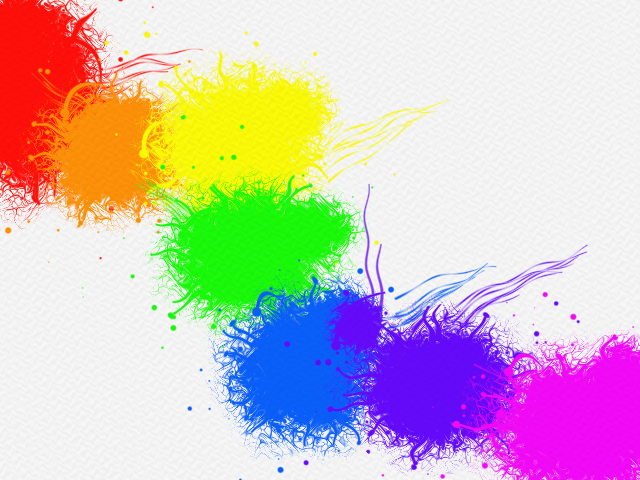
This background is drawn by a Shadertoy shader. Its source:

```glsl
// A rainbow of ragged paint splats running diagonally across embossed white paper.

// Per splat: main blot and side lobe (centre, radii), streak fan and hook (start, end).
const vec4 BLOT[7] = vec4[7](
    vec4(.05, .80, .155, .19), vec4(.235, .68, .135, .12), vec4(.49, .69, .155, .15),
    vec4(.52, .47, .155, .13), vec4(.635, .23, .145, .14), vec4(.915, .195, .165, .13),
    vec4(1.22, .11, .19, .14));
const vec4 LOBE[7] = vec4[7](
    vec4(.04, .94, .12, .08), vec4(.28, .75, .075, .06), vec4(.59, .76, .10, .09),
    vec4(.64, .52, .10, .07), vec4(.70, .33, .085, .08), vec4(.745, .32, .06, .06),
    vec4(1.29, .20, .10, .09));
const vec4 FAN[7] = vec4[7](
    vec4(.20, .83, .41, .87), vec4(.26, .72, .05, .84), vec4(.66, .66, .93, .77),
    vec4(.44, .53, .26, .65), vec4(.80, .35, 1.03, .43), vec4(.93, .31, 1.23, .47),
    vec4(1.12, .20, .98, .24));
const vec4 HOOK[7] = vec4[7](
    vec4(.13, .92, .21, .83), vec4(.135, .765, .22, .82), vec4(.30, .68, .37, .745),
    vec4(.38, .51, .495, .555), vec4(.535, .35, .59, .37), vec4(.70, .28, .80, .39),
    vec4(1.06, .225, 1.13, .235));
const vec3 PAINT[7] = vec3[7](
    vec3(.99, .06, .04), vec3(.98, .56, .03), vec3(.97, .97, .03), vec3(.10, .97, .04),
    vec3(.04, .37, .97), vec3(.39, .04, .97), vec3(.94, .04, .96));

float hash(vec2 p) { return fract(sin(dot(p, vec2(127.1, 311.7))) * 43758.5); }

// Distances to the nearest and second nearest cell point.
vec2 cells(vec2 p) {
    vec2 id = floor(p), near = vec2(9.0);
    for (int k = 0; k < 9; k++) {
        vec2 c = id + vec2(k % 3 - 1, k / 3 - 1);
        float d = length(c + vec2(hash(c), hash(c + 57.3)) - p);
        near = d < near.x ? vec2(d, near.x) : vec2(near.x, min(near.y, d));
    }
    return near;
}

// Layered sines that curl straight cell borders into threads.
vec2 curl(vec2 p) {
    p += .012 * sin(p.yx * 43.0 + vec2(0.0, 2.0));
    p += .006 * sin(p.yx * 97.0 + vec2(1.0, 4.0));
    return p + .003 * sin(p.yx * 211.0 + vec2(3.0, 0.0));
}

float cover(float d, float soft) { return smoothstep(soft, -soft, d); }

// Bent stroke that tapers towards its end.
float stroke(vec2 p, vec2 a, vec2 b, float bend, float width) {
    vec2 ab = b - a;
    float h = clamp(dot(p - a, ab) / dot(ab, ab), 0.0, 1.0);
    vec2 side = normalize(vec2(-ab.y, ab.x));
    return length(p - a - ab * h - side * bend * 4.0 * h * (1.0 - h)) - width * (1.0 - .65 * h);
}

float splat(vec2 p, vec4 blot, vec4 lobe, float seed, float px) {
    vec2 q = (p - blot.xy) / blot.zw;
    float d = min(length(q), length((p - lobe.xy) / lobe.zw) + .12);
    if (d > 2.4) return 0.0;

    // Solid body with a mottled rim
    vec2 w = curl(p + seed * .37);
    float lump = sin(w.x * 37.0 + 2.0 * sin(w.y * 29.0)) * sin(w.y * 41.0 + seed);
    float rim = d + .10 * lump + .05 * sin(w.x * 130.0 + 3.0 * sin(w.y * 110.0));
    vec2 coarse = cells(w * 31.0), fine = cells(w * 78.0);
    float ink = cover(rim - .88 + .40 * (fine.x - .4), .07);

    // Webs of threads that thin out with distance
    ink = max(ink, cover(coarse.y - coarse.x - .42 * (1.28 - rim), 45.0 * px));
    ink = max(ink, .9 * cover(fine.y - fine.x - .75 * (1.22 - rim), 110.0 * px));

    // Flung strands ending in bulbs
    for (float i = 0.0; i < 16.0; i++) {
        float a = 6.283 * (i + hash(vec2(i, seed))) / 16.0;
        float reach = 1.0 + .42 * hash(vec2(seed, i + 9.0));
        float bend = .5 * hash(vec2(i + 3.0, seed)) - .25;
        vec2 root = .65 * vec2(cos(a), sin(a)), tip = reach * vec2(cos(a + bend), sin(a + bend));
        float arm = stroke(q + .03 * sin(q.yx * 15.0 + i), root, tip, bend * .5, .045);
        float bulb = length((q + .03 * sin(q.yx * 15.0 + i) - tip) * vec2(1.0, .8))
                   - .045 * hash(vec2(i, seed + 5.0));
        ink = max(ink, cover(min(arm, bulb), px / blot.z));
    }

    // Loose droplets
    vec2 g = p * 48.0 + seed * 7.3, id = floor(g);
    float size = .32 * pow(hash(id + 2.0), 3.0) * step(hash(id + 8.0), .55 * exp(2.0 - 2.2 * d));
    float drop = length(g - id - .35 - .3 * vec2(hash(id), hash(id + 4.0))) - size;
    return max(ink, cover(drop, 48.0 * px) * step(.04, size));
}

// Fine streaks spreading from one place, plus one heavy hooked stroke.
float flicks(vec2 p, vec4 fan, vec4 hook, float seed, float px) {
    float ink = cover(stroke(p, hook.xy, hook.zw, .03, .007), px);
    ink = max(ink, cover(length(p - hook.xy) - .010, px));
    vec2 w = p + .004 * sin(p.yx * 55.0 + seed);
    for (float i = 0.0; i < 7.0; i++) {
        float r = hash(vec2(i, seed + 20.0)), s = hash(vec2(seed, i + 40.0));
        vec2 a = fan.xy + .08 * (vec2(r, s) - .5);
        vec2 b = mix(a, fan.zw + .05 * (vec2(s, r) - .5), .5 + .5 * r);
        float gaps = .65 + .35 * sin(p.x * 90.0 + i * 2.0);
        ink = max(ink, gaps * cover(stroke(w, a, b, .03 * (s - .3), .0022), px));
    }
    return ink;
}

void mainImage(out vec4 fragColor, in vec2 fragCoord) {
    float px = 1.0 / iResolution.y;
    vec2 p = fragCoord * px;
    vec3 color = vec3(.953);

    for (int i = 0; i < 7; i++) {
        float seed = float(i) + 1.0;
        float ink = max(splat(p, BLOT[i], LOBE[i], seed, px), flicks(p, FAN[i], HOOK[i], seed, px));
        if (i == 5) { // Tall violet whips
            vec2 w = p + vec2(.004 * sin(p.y * 60.0), 0.0);
            float whip = min(stroke(w, vec2(.778, .36), vec2(.766, .615), .008, .003),
                             stroke(w, vec2(.797, .34), vec2(.790, .49), .003, .004));
            ink = max(ink, .8 * cover(whip, px));
        }
        color = mix(color, PAINT[i], ink);
    }

    // Embossed paper grain
    float grain = sin(p.y * 430.0 + 2.2 * sin(p.x * 170.0 + p.y * 90.0) + sin(p.x * 397.0));
    grain += .6 * sin(p.x * 310.0 + 2.0 * sin(p.y * 260.0));
    fragColor = vec4(color * (1.0 + .012 * grain), 1.0);
}
```
